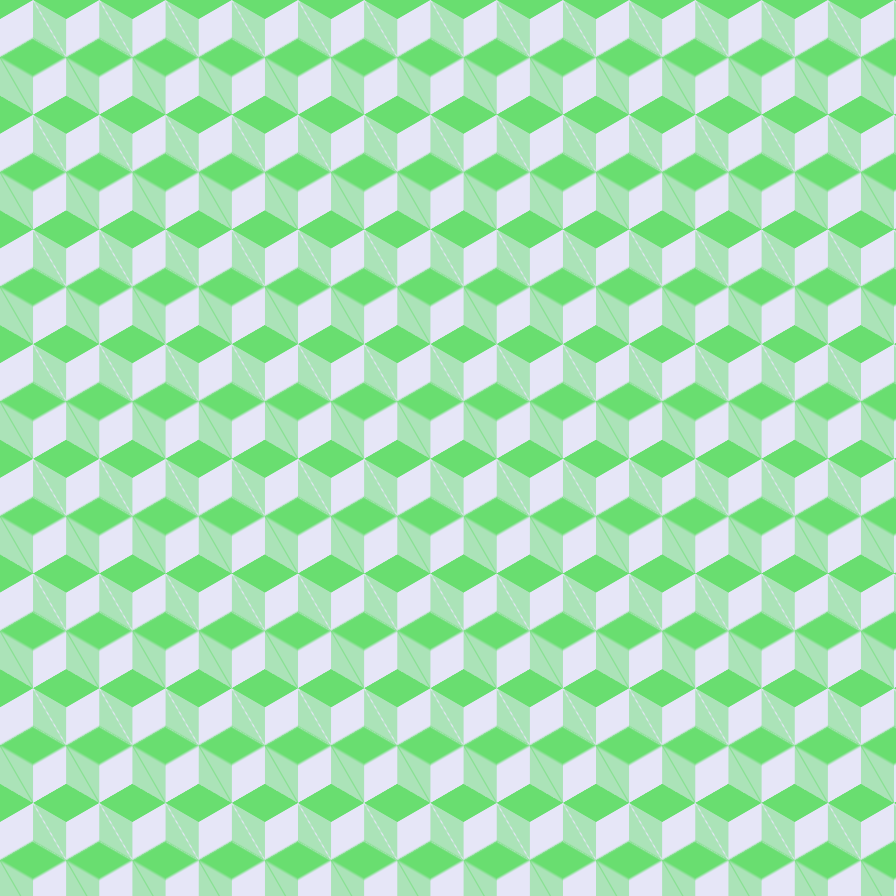
Give the GLSL for this pattern, as a Shadertoy shader.

```glsl
// Signed distance to the top face of a cube centred on the origin
float topFace(vec2 p) {
    return 0.5 * abs(p.x) + 0.866 * abs(p.y - 0.2887) - 0.25;
}

void mainImage(out vec4 fragColor, in vec2 fragCoord) {
    const vec3 green = vec3(0.41, 0.87, 0.44);
    const vec3 mint = vec3(0.67, 0.89, 0.72);
    const vec3 lilac = vec3(0.90, 0.90, 0.97);

    // One unit is one cube width; rows are counted from the top edge
    float pixel = 13.53 / iResolution.y;
    vec2 p = (fragCoord / iResolution.y - vec2(0.0, 1.0)) * 13.53;
    p.y += 0.2887;

    // Two interleaved grids make the staggered hexagonal cells
    vec2 period = vec2(1.0, sqrt(3.0));
    vec2 evenCell = mod(p + 0.5 * period, period) - 0.5 * period;
    vec2 oddCell = mod(p, period) - 0.5 * period;
    bool isEven = dot(evenCell, evenCell) < dot(oddCell, oddCell);
    vec2 cell = isEven ? evenCell : oddCell;

    // Left and right faces, smoothed across the vertical edges
    float rightDist = 0.25 - abs(fract(cell.x + 0.25) - 0.5);
    float right = smoothstep(-0.5 * pixel, 0.5 * pixel, rightDist);

    // Diagonal seam on the left face: pale dashes on even rows, green on odd
    float seamDist = abs(dot(cell, vec2(0.866, 0.5)) + 0.2887);
    float seam = 1.0 - smoothstep(0.0, 0.012 + 0.5 * pixel, seamDist);
    float dash = 0.5 + 0.5 * cos(6.2832 * cell.y / 0.0915);
    vec3 left = isEven ? mix(mint, lilac, seam * mix(0.3, 0.95, dash))
                       : mix(mint, green, 0.5 * seam);
    vec3 color = mix(left, lilac, right);

    // Top faces: crisp on even rows, soft-edged on odd rows
    float crisp = 1.0 - smoothstep(-0.5 * pixel, 0.5 * pixel, topFace(evenCell));
    float blur = max(0.03, 0.5 * pixel);
    float soft = 1.0 - smoothstep(-blur, blur, topFace(oddCell));
    color = mix(color, green, max(crisp, soft));

    fragColor = vec4(color, 1.0);
}
```
